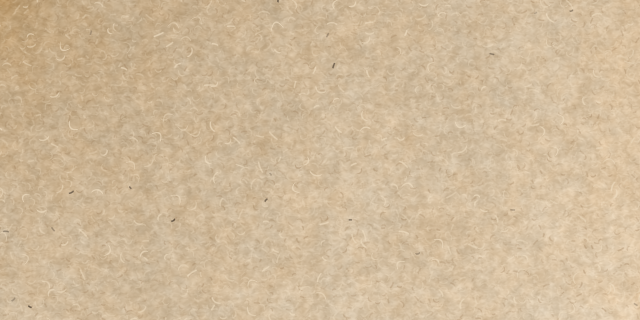
Reproduce this texture procedurally as a WebGL 2 fragment shader.

```glsl
#version 300 es
precision highp float;
// Draws plain kraft cardboard: mottled tan pulp with short pale and brown fibres and a few dark specks.

uniform vec2 u_resolution;
out vec4 fragColor;

#define SHADE_COLOR vec3(0.760, 0.668, 0.540)
#define LIGHT_COLOR vec3(0.882, 0.802, 0.690)
#define FIBRE_COLOR vec3(0.930, 0.860, 0.750)
#define BROWN_COLOR vec3(0.620, 0.490, 0.350)
#define SPECK_COLOR vec3(0.300, 0.250, 0.200)
#define CORNER_TINT vec3(-0.025, -0.065, -0.115)
#define MOTTLE 0.42
#define GRAIN 0.62
#define FIBRE_WIDTH 0.0016

float hash(vec2 p) {
    vec3 q = fract(vec3(p.xyx) * 0.1031);
    q += dot(q, q.yzx + 33.33);
    return fract((q.x + q.y) * q.z);
}

float noise(vec2 p) {
    vec2 i = floor(p), f = fract(p);
    f = f * f * (3.0 - 2.0 * f);
    float low = mix(hash(i), hash(i + vec2(1, 0)), f.x);
    float high = mix(hash(i + vec2(0, 1)), hash(i + vec2(1, 1)), f.x);
    return mix(low, high, f.y);
}

// Noise centred on zero, turned so that the lattice does not show
float pulp(vec2 p, float frequency) {
    vec2 turned = mat2(0.8, 0.6, -0.6, 0.8) * p;
    return noise(turned * frequency + frequency * 1.7 + 50.0) - 0.5;
}

// Coverage of scattered bent strokes, one candidate per grid cell
float fibres(vec2 p, float cell, float share, float halfLength, float bend, float seed) {
    vec2 home = floor(p / cell);
    float pixel = 1.0 / u_resolution.y;
    float cover = 0.0;
    for (int y = -1; y <= 1; y++) {
        for (int x = -1; x <= 1; x++) {
            vec2 id = home + vec2(x, y);
            vec2 key = id + seed * 17.0 + 100.0;
            if (hash(key + 3.1) > share) continue;
            vec2 centre = (id + vec2(hash(key + 7.3), hash(key + 13.7))) * cell;
            float angle = (hash(key + 21.9) - 0.5) * 2.7;
            vec2 axis = vec2(cos(angle), sin(angle));
            vec2 d = p - centre;
            vec2 q = vec2(dot(d, axis), dot(d, vec2(-axis.y, axis.x)));
            float reach = halfLength * mix(0.4, 1.2, hash(key + 31.3));
            q.y += bend * (hash(key + 41.7) - 0.5) * q.x * q.x / halfLength;
            float dist = length(vec2(max(abs(q.x) - reach, 0.0), q.y));
            float stroke = 1.0 - smoothstep(FIBRE_WIDTH - 0.5 * pixel, FIBRE_WIDTH + pixel, dist);
            cover = max(cover, stroke * mix(0.3, 1.0, hash(key + 53.9)));
        }
    }
    return cover;
}

void main() {
    vec2 uv = gl_FragCoord.xy / u_resolution;
    vec2 p = gl_FragCoord.xy / u_resolution.y;

    // Broad light: brighter to the right and towards the bottom
    float tone = 0.01 + 0.62 * pow(uv.x, 1.15) + 0.30 * (1.0 - uv.y);
    tone += 0.18 * exp(-uv.x * 9.0) * (1.0 - uv.y);

    // Faint upright bands and cloudy pulp
    tone += 0.16 * (noise(vec2(p.x * 11.0, p.y * 1.6)) - 0.5);
    tone += MOTTLE * (0.6 * pulp(p, 19.0) + pulp(p + 3.0, 47.0));

    // Fine grain, slightly drawn out sideways and warped
    vec2 warp = 0.008 * vec2(pulp(p, 60.0), pulp(p + 9.0, 60.0));
    vec2 g = (p + warp) * vec2(0.75, 1.0);
    tone += GRAIN * (0.7 * pulp(g, 105.0) + 0.65 * pulp(g + 5.0, 210.0));

    vec3 color = mix(SHADE_COLOR, LIGHT_COLOR, tone);

    // Warm and cool patches, and the darker amber corner
    color += vec3(0.016, 0.0, -0.016) * (pulp(p + 2.0, 14.0) + pulp(p + 4.0, 38.0));
    color += CORNER_TINT * exp(-3.2 * length((uv - vec2(0.0, 1.0)) * vec2(2.6, 1.3)));
    color += vec3(0.010, -0.004, -0.018) * smoothstep(0.86, 1.0, uv.x);

    // Fibres pressed into the surface
    float brown = fibres(p, 0.030, 0.60, 0.007, 0.9, 1.0);
    float faint = fibres(p, 0.026, 0.75, 0.009, 1.4, 2.0);
    float pale = fibres(p, 0.048, 0.42, 0.014, 1.6, 3.0);
    color = mix(color, BROWN_COLOR, 0.32 * brown);
    color = mix(color, FIBRE_COLOR, 0.36 * faint);
    color = mix(color, FIBRE_COLOR, 0.72 * pale);

    // Rare dark specks
    float speck = fibres(p, 0.090, 0.09, 0.006, 0.6, 4.0);
    color = mix(color, SPECK_COLOR, 0.80 * speck);

    fragColor = vec4(clamp(color, 0.0, 1.0), 1.0);
}
```
